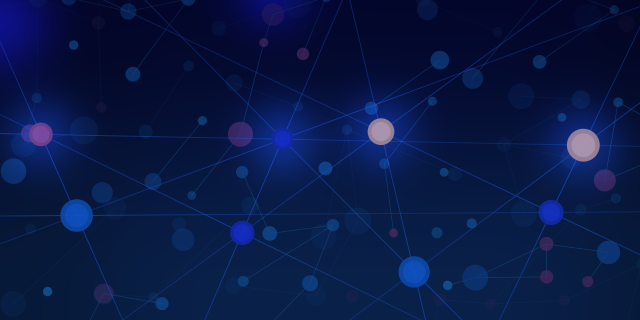
A WebGL 2 fragment shader for this background:

```glsl
#version 300 es
precision highp float;

uniform vec2 u_resolution;
out vec4 fragColor;

const vec3 SKY_TOP = vec3(0.012, 0.025, 0.17);
const vec3 SKY_LOW = vec3(0.035, 0.125, 0.285);
const vec3 VIOLET_GLOW = vec3(0.05, 0.05, 0.50);
const vec3 HUB_GLOW = vec3(0.05, 0.15, 0.46);
const vec3 RAY = vec3(0.10, 0.30, 0.76);
const vec3 LINK = vec3(0.09, 0.36, 0.62);
const vec3 AZURE = vec3(0.05, 0.23, 0.51);
const vec3 CYAN = vec3(0.07, 0.36, 0.62);
const vec3 PLUM = vec3(0.28, 0.16, 0.37);
const vec3 INDIGO = vec3(0.07, 0.15, 0.66);
const vec3 COBALT = vec3(0.05, 0.28, 0.66);
const vec3 ORCHID = vec3(0.44, 0.26, 0.55);
const vec3 CREAM = vec3(0.62, 0.53, 0.60);

const int HUBS = 8;
const int COLUMNS = 4;
const float RAY_HALF_WIDTH = 0.0014;
const float LINK_HALF_WIDTH = 0.0011;
const float NEAR_CELL = 0.18;
const float FAR_CELL = 0.21;
const float NODE_SHARE = 0.68;
const float LINK_SHARE = 0.5;
const float PLUM_SHARE = 0.22;

vec3 hash3(vec2 p) {
    vec3 q = fract(p.xyx * vec3(0.1031, 0.1030, 0.0973));
    q += dot(q, q.yxz + 33.33);
    return fract((q.xxy + q.yzz) * q.zyx);
}

// Anti-aliased coverage of a shape with signed distance d
float cover(float d, float pixel) {
    return clamp(0.5 - d / pixel, 0.0, 1.0);
}

float segmentDistance(vec2 p, vec2 a, vec2 b) {
    vec2 ab = b - a;
    return length(p - a - ab * clamp(dot(p - a, ab) / dot(ab, ab), 0.0, 1.0));
}

vec2 nodePosition(vec2 id, float cell, float seed) {
    return (id + mix(vec2(0.16), vec2(0.84), hash3(id + seed).xy)) * cell;
}

bool nodeExists(vec2 id, float seed) {
    return hash3(id + seed).z < NODE_SHARE;
}

// Scattered discs joined to some of their neighbours
vec3 molecules(vec3 color, vec2 p, float cell, float seed, float opacity, float pixel) {
    vec2 home = floor(p / cell);
    vec4 disc = vec4(0.0);
    float link = 0.0;
    for (int y = -1; y <= 1; y++)
    for (int x = -1; x <= 1; x++) {
        vec2 id = home + vec2(x, y);
        if (!nodeExists(id, seed)) continue;
        vec2 center = nodePosition(id, cell, seed);
        vec3 look = hash3(id + seed + 57.0);
        for (int k = 0; k < 2; k++) {
            vec2 next = id + (k == 0 ? vec2(1, 0) : vec2(look.x < 0.5 ? 1 : 0, 1));
            bool joined = hash3(id + seed + 91.0)[k] < LINK_SHARE;
            if (!joined || !nodeExists(next, seed)) continue;
            float d = segmentDistance(p, center, nodePosition(next, cell, seed));
            link = max(link, cover(d - LINK_HALF_WIDTH, pixel));
        }
        float radius = cell * mix(0.075, 0.225, look.y * look.y);
        vec3 tint = look.z < PLUM_SHARE ? PLUM : mix(CYAN, AZURE, look.y);
        float alpha = cover(length(p - center) - radius, pixel) * mix(0.5, 1.0, look.x);
        disc = mix(disc, vec4(tint, 1.0), alpha);
    }
    color = mix(color, LINK, link * 0.5 * opacity);
    vec3 discColor = disc.rgb / max(disc.a, 0.001);
    return mix(color, discColor, disc.a * opacity);
}

vec2 hubPosition(int i) {
    vec2 cell = vec2(i % COLUMNS, i / COLUMNS);
    vec2 jitter = hash3(cell + 13.0).xy - 0.5;
    return vec2(0.27, 0.26) + cell * vec2(0.5, 0.36) + jitter * vec2(0.3, 0.24);
}

void main() {
    vec2 p = gl_FragCoord.xy / u_resolution.y;
    float pixel = 1.0 / u_resolution.y;

    // Background gradient and soft lights
    vec3 color = mix(SKY_LOW, SKY_TOP, smoothstep(0.1, 1.0, p.y));
    color *= 1.0 - 0.22 * smoothstep(0.4, 1.1, abs(p.x - 1.1));
    vec2 corner = p - vec2(0.0, 0.93);
    vec2 crest = p - vec2(0.85, 1.03);
    color += VIOLET_GLOW * (0.8 * exp(-dot(corner, corner) / 0.025)
                          + 0.6 * exp(-dot(crest, crest) / 0.015));

    // Small molecules, dimmer toward the top
    float fade = mix(1.0, 0.55, smoothstep(0.75, 1.0, p.y));
    color = molecules(color, p, FAR_CELL, 200.0, 0.22 * fade, pixel);
    color = molecules(color, p, NEAR_CELL, 400.0, 0.85 * fade, pixel);

    // Glows of the upper hubs and long rays through pairs of hubs
    for (int i = 0; i < HUBS; i++) {
        vec2 hub = hubPosition(i);
        vec2 away = p - hub;
        if (i >= COLUMNS) color += HUB_GLOW * 0.7 * exp(-dot(away, away) / 0.013);
        for (int k = 0; k < 2; k++) {
            if (k == 1 && i >= COLUMNS) continue;
            vec2 along = normalize(hubPosition((i + 3 + k) % HUBS) - hub);
            float d = abs(along.x * away.y - along.y * away.x);
            float strength = 0.32 + 0.4 * exp(-2.5 * length(away));
            color = mix(color, RAY, strength * cover(d - RAY_HALF_WIDTH, pixel));
        }
    }

    // Hub discs with a paler core
    for (int i = 0; i < HUBS; i++) {
        float size = hash3(vec2(i, 71)).x;
        float radius = mix(0.034, 0.052, size);
        float d = length(p - hubPosition(i));
        vec3 tint = mix(INDIGO, COBALT, smoothstep(0.2, 0.6, size));
        if (i == COLUMNS) tint = ORCHID;
        if (i > COLUMNS + 1) tint = CREAM;
        tint *= 1.0 + 0.15 * cover(d - 0.72 * radius, pixel);
        color = mix(color, tint, 0.92 * cover(d - radius, pixel));
    }

    fragColor = vec4(color, 1.0);
}
```
